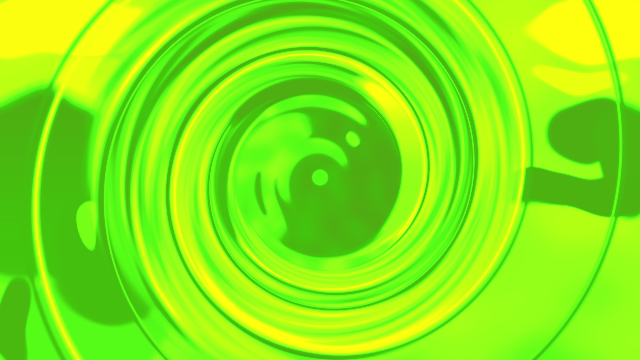
Reproduce this background procedurally as a WebGL 1 fragment shader.

```glsl
precision highp float;
// A glossy green and yellow whirlpool over a softly blotched backdrop.
// A logarithmic spiral phase drives the rings, tapered arcs form the eye,
// and noise-warped ellipses tint the field outside; one ramp colours it all.

uniform vec2 u_resolution;

#define CENTER vec2(0.0, 0.007)
#define TURN_GROWTH 0.67
#define LINE_RADIUS 0.785
#define STREAK_DETAIL 2.0
#define STREAK_GAIN 0.50
#define WARP_AMOUNT 0.06
#define OLIVE vec3(0.31, 0.67, 0.07)
#define GREEN vec3(0.26, 0.77, 0.05)
#define BRIGHT vec3(0.33, 0.99, 0.09)
#define LIME vec3(0.58, 1.00, 0.10)
#define CHARTREUSE vec3(0.74, 1.00, 0.07)
#define YELLOW vec3(1.00, 1.00, 0.06)

const float TAU = 6.28319;

vec2 hashGradient(vec2 cell) {
  float h = fract(sin(dot(cell, vec2(127.1, 311.7))) * 4375.85);
  return vec2(cos(TAU * h), sin(TAU * h));
}

float gradientNoise(vec2 p) {
  vec2 i = floor(p), f = fract(p);
  vec2 s = f * f * f * (f * (f * 6.0 - 15.0) + 10.0);
  vec2 e = vec2(1.0, 0.0);
  float low = mix(dot(hashGradient(i), f),
                  dot(hashGradient(i + e.xy), f - e.xy), s.x);
  float high = mix(dot(hashGradient(i + e.yx), f - e.yx),
                   dot(hashGradient(i + e.xx), f - e.xx), s.x);
  return mix(low, high, s.y);
}

vec3 ramp(float t) {
  vec3 c = mix(OLIVE, GREEN, smoothstep(0.0, 0.2, t));
  c = mix(c, BRIGHT, smoothstep(0.2, 0.4, t));
  c = mix(c, LIME, smoothstep(0.4, 0.6, t));
  c = mix(c, CHARTREUSE, smoothstep(0.6, 0.8, t));
  return mix(c, YELLOW, smoothstep(0.8, 1.0, t));
}

// Soft-edged ellipse
float blob(vec2 p, vec2 center, vec2 radii) {
  return 1.0 - smoothstep(0.88, 1.12, length((p - center) / radii));
}

// Soft ridge at one phase of the spiral
float band(float phase, float center, float width) {
  float d = (fract(phase - center + 0.5) - 0.5) / width;
  return exp(-d * d);
}

// Spiral arc tapering to both ends; polar = (radius, angle)
float arc(vec2 polar, float radius, float width, float middle, float span) {
  float a = mod(polar.y - middle + 0.5 * TAU, TAU) - 0.5 * TAU;
  float taper = width * sqrt(max(0.0, 1.0 - a * a / (span * span)));
  float d = abs(polar.x - radius * exp(a * TURN_GROWTH / TAU));
  float fade = 1.0 - smoothstep(0.75, 1.0, abs(a) / span);
  return (1.0 - smoothstep(taper - 0.008, taper + 0.008, d)) * fade;
}

// Blotched backdrop, as a ramp position
float backdrop(vec2 p) {
  vec2 q = p + WARP_AMOUNT * vec2(gradientNoise(p * 6.0), gradientNoise(p * 6.0 + 19.0));
  float t = 0.64 + 0.25 * p.y + 0.25 * gradientNoise(p * 4.0 + 7.0);
  t = mix(t, 0.40, blob(q, vec2(-0.66, -0.43), vec2(0.22, 0.14)));
  t = mix(t, 0.97, blob(q, vec2(-0.75, 0.43), vec2(0.30, 0.09)));
  t = mix(t, 0.92, blob(q, vec2(-0.64, 0.27), vec2(0.09, 0.08)));
  t = mix(t, 0.98, blob(q, vec2(0.80, 0.42), vec2(0.24, 0.09)));
  t = mix(t, 0.92, blob(q, vec2(0.71, 0.27), vec2(0.14, 0.04)));
  float shade = 0.12 + 0.4 * max(-p.y, 0.0) - 0.35 * max(p.y, 0.0);
  t = mix(t, shade, blob(q, vec2(-0.79, -0.03), vec2(0.36, 0.26)));
  t = mix(t, 0.14, blob(q, vec2(-0.57, -0.22), vec2(0.20, 0.17)));
  t = mix(t, 0.10, blob(q, vec2(-0.85, -0.40), vec2(0.06, 0.12)));
  t = mix(t, 0.50, blob(q, vec2(-0.64, -0.13), vec2(0.03, 0.05)));
  t = mix(t, 0.05, blob(q, vec2(0.76, 0.14), vec2(0.13, 0.075)));
  t = mix(t, 0.08, blob(q, vec2(0.86, 0.06), vec2(0.09, 0.15)));
  return mix(t, 0.07, blob(q, vec2(0.70, -0.03), vec2(0.22, 0.055)));
}

void main() {
  vec2 p = (gl_FragCoord.xy - 0.5 * u_resolution) / u_resolution.y;
  vec2 q = p - CENTER;
  vec2 polar = vec2(max(length(q), 0.0001), atan(q.y, q.x));
  float r = polar.x;
  float phase = log(r / LINE_RADIUS) / TURN_GROWTH - polar.y / TAU + 0.5;
  vec2 swirl = vec2(cos(TAU * phase), sin(TAU * phase));

  // Rings: streak noise plus fixed bright and dark bands
  float streak = gradientNoise(swirl * STREAK_DETAIL + q * 3.0 + 4.0)
               + 0.4 * gradientNoise(swirl * STREAK_DETAIL * 2.0 + q * 5.0 + 31.0);
  float rings = 0.57 + STREAK_GAIN * streak - 0.12 * q.y / r;
  rings += 0.22 * band(phase, 0.98, 0.06) + 0.20 * band(phase, 0.36, 0.02);
  rings += 0.22 * band(phase, 0.67, 0.03) - 0.20 * band(phase, 0.50, 0.10);
  rings -= 0.50 * band(phase, 0.07, 0.018) + 0.30 * band(phase, 0.42, 0.03);
  rings -= 0.38 * band(phase, 0.60, 0.03);
  float rim = 0.59 + 0.07 * dot(q / r, vec2(-0.6, 0.8));
  float t = mix(rings, backdrop(p), smoothstep(rim - 0.03, rim + 0.04, r + 0.04 * streak));

  // Long spiral lines crossing rings and backdrop
  t = mix(t, 0.14, 0.8 * band(phase, 0.605, 0.012));
  t = mix(t, 0.48, band(phase, 0.585, 0.009));
  t = mix(t, 0.14, 0.7 * band(phase, 0.062, 0.014));
  t = mix(t, 0.95, band(phase, 0.0, 0.018));

  // Eye: dark pool, bright left body and crescent, then the surrounding arcs
  float pool = 0.11 - 0.35 * q.x + 0.12 * gradientNoise(q * 14.0);
  float gloss = 0.25 * gradientNoise(q * 12.0 + 3.0);
  t = mix(t, pool, 1.0 - smoothstep(0.210, 0.25, r));
  t = mix(t, 0.05, arc(polar, 0.262, 0.022, 1.8, 0.9));
  t = mix(t, 0.15, arc(polar, 0.266, 0.014, 3.0, 0.9));
  t = mix(t, 0.47 + gloss, arc(polar, 0.170, 0.062, 2.95, 1.35));
  t = mix(t, 0.10, arc(polar, 0.122, 0.011, 3.6, 0.5));
  t = mix(t, 0.10, arc(polar, 0.176, 0.008, 3.4, 0.4));
  t = mix(t, 0.44 + gloss, arc(polar, 0.092, 0.023, 2.1, 1.95));
  t = mix(t, 0.52 + gloss, arc(polar, 0.212, 0.018, 1.6, 0.85));
  t = mix(t, 0.58 + 1.8 * max(q.y, 0.0), arc(polar, 0.262, 0.028, 0.2, 1.1));
  t = mix(t, 0.50 + gloss, arc(polar, 0.240, 0.018, 4.6, 1.1));
  t = mix(t, 0.52, arc(polar, 0.140, 0.017, 0.86, 0.18));
  t = mix(t, 0.42, 1.0 - smoothstep(0.019, 0.027, r));

  gl_FragColor = vec4(ramp(clamp(t, 0.0, 1.0)), 1.0);
}
```
